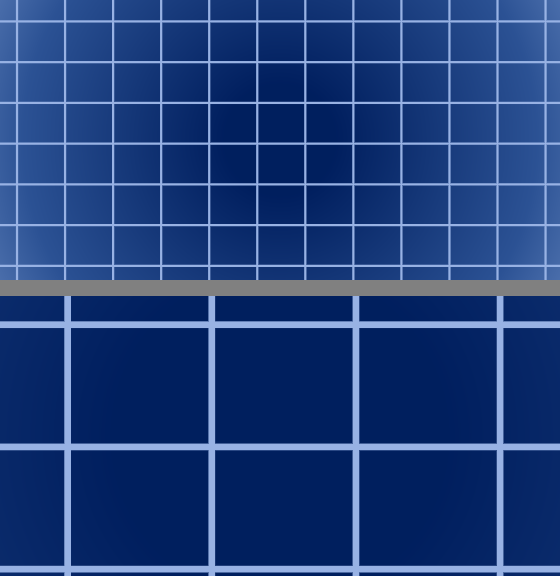
Top: the whole. Bottom: its middle third, enlarged.
Write a WebGL 2 fragment shader that draws this pattern.

```glsl
#version 300 es
precision highp float;
// Pale blue rectangular grid over a deep blue radial gradient.

uniform vec2 u_resolution;
out vec4 outColor;

// Lengths are in canvas heights.
const vec2 CELL_SIZE = vec2(0.1716, 0.1455);
const vec2 GRID_ORIGIN = vec2(0.0608, 0.0505);
const float LINE_WIDTH = 0.0080;

const float CORE_RADIUS = 0.20;
const float MID_RADIUS = 0.92;
const float RIM_RADIUS = 1.12;

const vec3 CORE_BLUE = vec3(0.000, 0.120, 0.370);
const vec3 MID_BLUE = vec3(0.170, 0.320, 0.580);
const vec3 RIM_BLUE = vec3(0.290, 0.430, 0.670);
const vec3 LINE_BLUE = vec3(0.595, 0.700, 0.895);

// Linear ramp from 0 at a to 1 at b.
float ramp(float a, float b, float x) {
    return clamp((x - a) / (b - a), 0.0, 1.0);
}

// Dark core that lightens towards the sides and corners.
vec3 background(vec2 fromCenter) {
    float radius = length(fromCenter);
    vec3 color = mix(CORE_BLUE, MID_BLUE, ramp(CORE_RADIUS, MID_RADIUS, radius));
    return mix(color, RIM_BLUE, ramp(MID_RADIUS, RIM_RADIUS, radius));
}

// Coverage of the nearest vertical and horizontal grid lines.
float gridLines(vec2 p, float pixel) {
    vec2 cell = fract((p - GRID_ORIGIN) / CELL_SIZE + 0.5) - 0.5;
    vec2 lineDistance = abs(cell) * CELL_SIZE - 0.5 * LINE_WIDTH;
    vec2 coverage = clamp(0.5 - lineDistance / pixel, 0.0, 1.0);
    return max(coverage.x, coverage.y);
}

void main() {
    float pixel = 1.0 / u_resolution.y;
    vec2 p = gl_FragCoord.xy * pixel;
    vec2 center = 0.5 * u_resolution * pixel;

    vec3 color = background(p - center);
    color = mix(color, LINE_BLUE, gridLines(p, pixel));
    outColor = vec4(color, 1.0);
}
```
